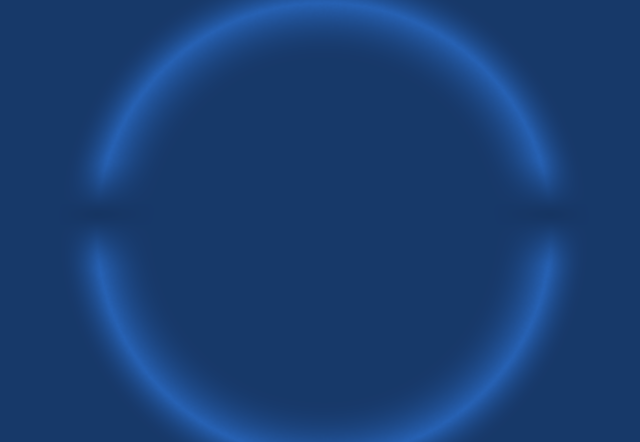
Give the GLSL for this background, as a Shadertoy shader.

```glsl
#define RING_CENTER vec2(0.009, 0.479)
#define RING_RADIUS 0.515
#define INNER_REACH 0.132
#define OUTER_REACH 0.088
#define GAP_HEIGHT 0.515
#define GAP_FADE 0.132
#define GRAIN_SCALE 240.0
#define GRAIN_AMOUNT 0.05
#define NAVY vec3(0.092, 0.222, 0.412)
#define GLOW_BLUE vec3(0.153, 0.387, 0.715)

float hash(vec2 p) {
    return fract(sin(dot(p, vec2(127.1, 311.7))) * 43758.5453);
}

float valueNoise(vec2 p) {
    vec2 cell = floor(p);
    vec2 f = fract(p);
    f = f * f * (3.0 - 2.0 * f);
    float low = mix(hash(cell), hash(cell + vec2(1.0, 0.0)), f.x);
    float high = mix(hash(cell + vec2(0.0, 1.0)), hash(cell + 1.0), f.x);
    return mix(low, high, f.y);
}

// Bright ridge with a wide inner and a narrower outer falloff
float ringGlow(float dist) {
    float reach = dist < 0.0 ? INNER_REACH : OUTER_REACH;
    float ridge = sqrt(dist * dist + 0.00001);
    float fade = max(1.0 - ridge / reach, 0.0);
    return fade * fade;
}

void mainImage(out vec4 fragColor, in vec2 fragCoord) {
    // Canvas heights: x from the middle, y from the bottom
    vec2 uv = vec2(fragCoord.x - 0.5 * iResolution.x, fragCoord.y) / iResolution.y;
    float dist = length(uv - RING_CENTER) - RING_RADIUS;
    float glow = ringGlow(dist);

    // Horizontal gap splitting the ring into two arcs
    float gapDistance = abs(uv.y - GAP_HEIGHT);
    float arcs = glow * smoothstep(0.0, GAP_FADE, gapDistance);

    // Soft grain only where there is light
    float grain = valueNoise(uv * GRAIN_SCALE) - 0.5;
    arcs *= 1.0 + GRAIN_AMOUNT * grain;

    // Faint shade inside the gap
    float shade = sqrt(glow) * exp(-pow(gapDistance / 0.025, 2.0));
    vec3 color = mix(NAVY, GLOW_BLUE, arcs) * (1.0 - 0.06 * shade);
    fragColor = vec4(color, 1.0);
}
```
